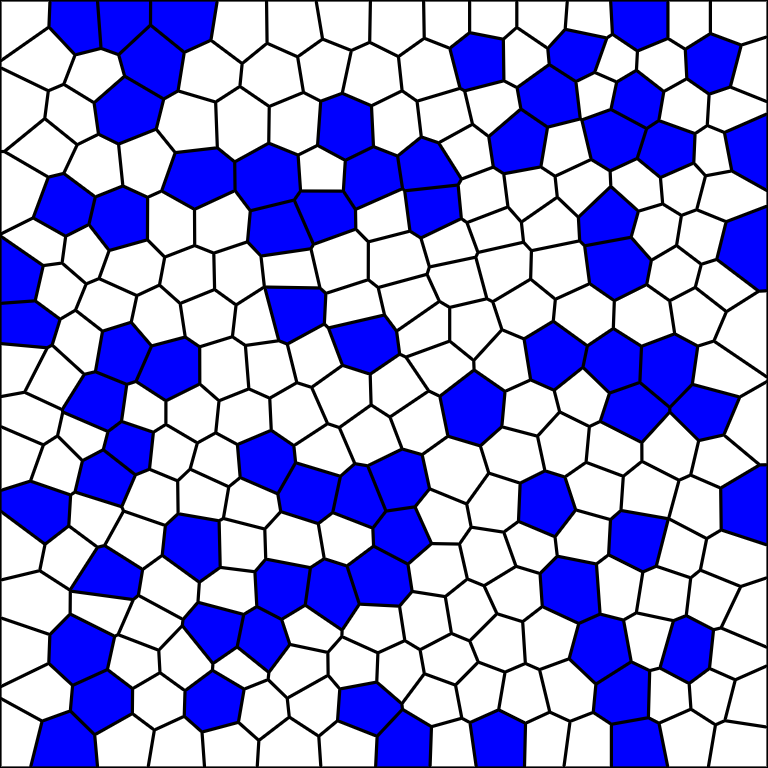
Write a WebGL 1 fragment shader that draws this pattern.

```glsl
precision highp float;

uniform vec2 u_resolution;

const vec2 GRID = vec2(15.0, 17.0);
const float PI = 3.14159;

vec3 hash3(vec2 id) {
    vec3 q = vec3(dot(id, vec2(127.1, 311.7)),
                  dot(id, vec2(269.5, 183.3)),
                  dot(id, vec2(419.2, 371.9)));
    return fract(sin(q) * 43758.545);
}

// Slow bending of the rows that fades out towards the walls
vec2 bend(vec2 uv) {
    return 0.04 * sin(2.0 * PI * uv.yx * vec2(1.3, 1.1) + vec2(0.6, 2.4)) * sin(PI * uv);
}

// Seed position in xy, blue flag in z; ids outside the grid are mirrored at the walls
vec3 seed(vec2 id) {
    vec2 below = step(id, vec2(-0.5));
    vec2 above = step(GRID - 0.5, id);
    vec2 home = mix(id, -1.0 - id, below);
    home = mix(home, 2.0 * GRID - 1.0 - home, above);

    vec3 rnd = hash3(home + 3.0);
    float blue = step(rnd.z, 0.28);

    // Staggered rows with jitter, stronger for the blue cells
    vec2 pos = (home + 0.5 + vec2(0.5 * mod(home.y, 2.0) - 0.25, 0.0)) / GRID;
    float angle = 2.0 * PI * rnd.x;
    float reach = mix(0.19, 0.27, blue) * sqrt(rnd.y) / GRID.x;
    pos += bend(pos) + reach * vec2(cos(angle), sin(angle));
    pos = clamp(pos, 0.026, 0.974);

    pos = mix(pos, -pos, below);
    pos = mix(pos, 2.0 - pos, above);
    return vec3(pos, blue);
}

// Squared distance, reduced for blue seeds so their cells push outwards
float power(vec2 uv, vec3 s) {
    vec2 d = uv - s.xy;
    return dot(d, d) - 0.0004 * s.z;
}

void main() {
    vec2 uv = gl_FragCoord.xy / u_resolution;
    vec2 base = floor((uv - bend(uv)) * GRID);

    // Owner of this point
    vec3 owner = vec3(0.0);
    float nearest = 10.0;
    for (int j = -2; j <= 2; j++) {
        for (int i = -2; i <= 2; i++) {
            vec3 s = seed(base + vec2(i, j));
            float f = power(uv, s);
            if (f < nearest) {
                nearest = f;
                owner = s;
            }
        }
    }

    // Distance to the closest straight cell wall
    float wall = 1.0;
    for (int j = -2; j <= 2; j++) {
        for (int i = -2; i <= 2; i++) {
            vec3 s = seed(base + vec2(i, j));
            float gap = distance(s.xy, owner.xy);
            if (gap > 0.0001) {
                wall = min(wall, (power(uv, s) - nearest) / (2.0 * gap));
            }
        }
    }

    vec3 fill = mix(vec3(1.0), vec3(0.0, 0.0, 1.0), owner.z);
    float pixel = 1.0 / min(u_resolution.x, u_resolution.y);
    float inside = clamp((wall - 0.0021) / pixel + 0.5, 0.0, 1.0);
    gl_FragColor = vec4(fill * inside, 1.0);
}
```
